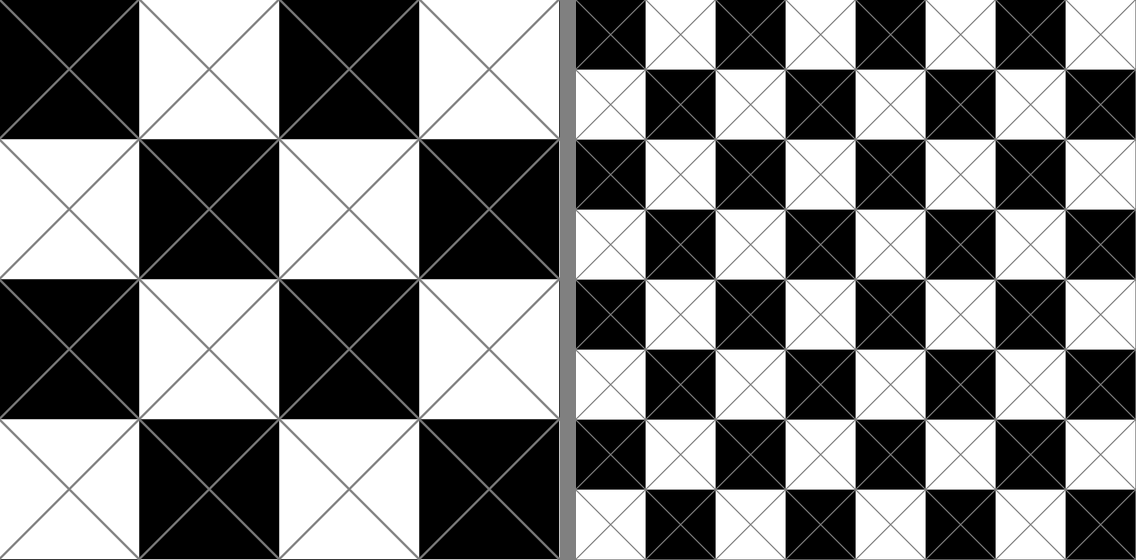
Left: one tile. Right: repeated 2 by 2.
Reproduce this pattern procedurally as a three.js fragment shader.

```glsl
// Black and white checkerboard with thin grey diagonals crossing every square.
varying vec2 vUv;

const float PI = 3.14159265;
const float CELLS = 4.0;                     // squares across and down (even, so it tiles)
const vec2 OFFSET = vec2(-0.0014, 0.0014);   // shift of the grid, in canvas units
const float LINE_WIDTH = 0.0039;
const float SOFTNESS = 0.0019;               // width of smoothed edges
const vec3 BLACK = vec3(0.0);
const vec3 WHITE = vec3(1.0);
const vec3 GREY = vec3(0.49);

// Square wave from -1 to 1 that flips at each whole number, with soft flanks
vec2 softSquareWave(vec2 p, float softness) {
  return clamp(2.0 * sin(PI * p) / (PI * softness), -1.0, 1.0);
}

// 0 on black squares, 1 on white ones
float checker(vec2 p, float softness) {
  vec2 wave = softSquareWave(p, softness);
  return 0.5 + 0.5 * wave.x * wave.y;
}

// Distance to the nearest whole number
float wholeDistance(float x) {
  return abs(fract(x + 0.5) - 0.5);
}

// Distance to the nearest diagonal through the square corners
float diagonalDistance(vec2 p) {
  return min(wholeDistance(p.x - p.y), wholeDistance(p.x + p.y)) / sqrt(2.0);
}

// Coverage of a line at the given distance from its centre
float lineMask(float distance, float width, float softness) {
  return clamp((0.5 * width - distance) / softness + 0.5, 0.0, 1.0);
}

void main() {
  vec2 p = (vUv - OFFSET) * CELLS;

  // Squares
  vec3 color = mix(BLACK, WHITE, checker(p, SOFTNESS * CELLS));

  // Diagonals
  float diagonals = lineMask(diagonalDistance(p) / CELLS, LINE_WIDTH, SOFTNESS);
  color = mix(color, GREY, diagonals);

  gl_FragColor = vec4(color, 1.0);
}
```
